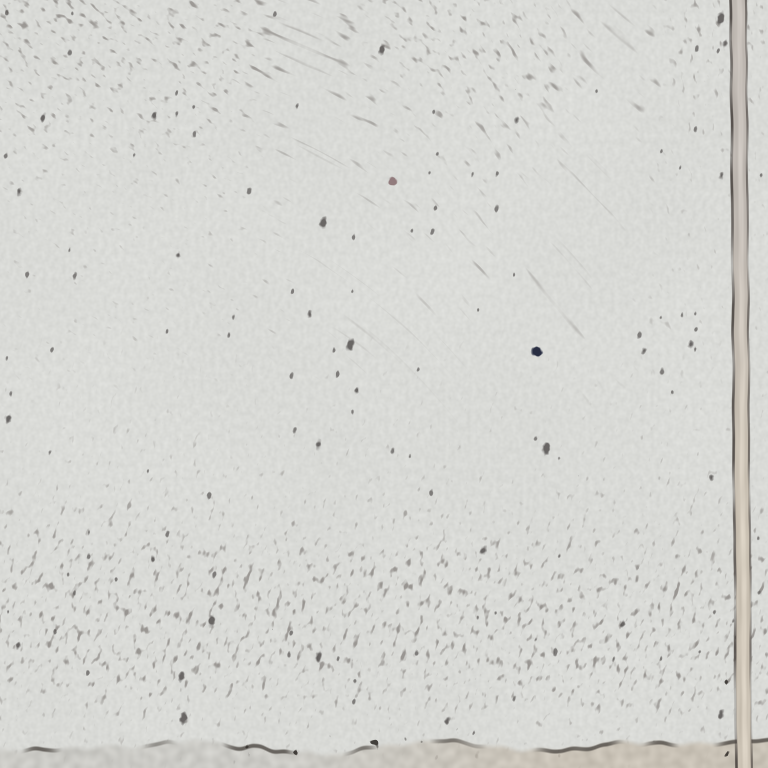
Give the GLSL for this texture, as a WebGL 1 fragment shader.

```glsl
precision highp float;
// Pale painted concrete: gradient-noise pits that lean differently in the upper
// and lower areas, scattered dark specks, a beige vertical joint at the right
// and a chipped, soiled edge along the bottom.
uniform vec2 u_resolution;

vec2 hash2(vec2 p) {
  vec3 q = fract(p.xyx * vec3(0.1031, 0.1030, 0.0973));
  q += dot(q, q.yzx + 33.33);
  return fract((q.xx + q.yz) * q.zy);
}

float cornerSlope(vec2 cell, vec2 offset) {
  float a = 6.2832 * hash2(cell).x;
  return dot(vec2(cos(a), sin(a)), offset);
}

float gradientNoise(vec2 p) {
  vec2 i = floor(p), f = fract(p);
  vec2 w = f * f * f * (f * (f * 6.0 - 15.0) + 10.0);
  vec2 e = vec2(1.0, 0.0);
  return mix(mix(cornerSlope(i, f), cornerSlope(i + e, f - e), w.x),
             mix(cornerSlope(i + e.yx, f - e.yx), cornerSlope(i + 1.0, f - 1.0), w.x), w.y);
}

// Elongated pits; the long axis is turned clockwise from vertical by lean.
float pits(vec2 p, float lean, float density) {
  float c = cos(lean), s = sin(lean);
  vec2 q = vec2(c * p.x - s * p.y, s * p.x + c * p.y) * vec2(125.0, 68.0) + 40.0;
  float n = gradientNoise(q) + 0.45 * gradientNoise(q * 1.9 + 17.0);
  float threshold = mix(0.40, 0.14, density);
  return smoothstep(threshold, threshold + 0.5, n) * mix(0.55, 1.0, density);
}

// Sparse irregular specks, one candidate kept inside each grid cell.
float specks(vec2 p, float cells, float chance) {
  vec2 g = p * cells, id = floor(g);
  vec2 r = hash2(id + 71.0), k = hash2(id + 153.0);
  vec2 d = fract(g) - mix(vec2(0.25), vec2(0.75), r);
  d.x += 0.3 * (k.x - 0.5) * d.y;
  float dist = length(d * vec2(1.3, 0.8)) + 0.06 * gradientNoise(p * 190.0);
  float radius = mix(0.06, 0.14, k.y * k.y);
  return (1.0 - smoothstep(radius - 0.05, radius + 0.05, dist)) * step(k.x, chance);
}

float spot(vec2 p, vec2 center, float radius) {
  float dist = length(p - center) + 0.003 * gradientNoise(p * 160.0);
  return 1.0 - smoothstep(radius - 0.0015, radius + 0.0015, dist);
}

float line(float dist, float halfWidth) {
  return 1.0 - smoothstep(halfWidth * 0.4, halfWidth * 1.6, abs(dist));
}

void main() {
  vec2 p = gl_FragCoord.xy / u_resolution;
  float cloud = gradientNoise(p * 4.0 + 9.0) + 0.5 * gradientNoise(p * 9.0 + 3.0);

  // Smooth paint with faint clouds and fine grain
  vec3 color = vec3(0.853, 0.857, 0.843) + 0.012 * cloud;
  color += 0.030 * gradientNoise(p * vec2(150.0, 105.0));
  color += 0.018 * gradientNoise(p * 235.0 + 50.0);

  // Pits are dense at the top left and in a band above the bottom edge
  float top = smoothstep(0.66, 0.98, p.y) * (1.0 - 0.45 * p.x);
  float low = (1.0 - smoothstep(0.22, 0.44, p.y)) * smoothstep(0.0, 0.14, p.y);
  float density = clamp(max(top, low) + 0.30 * cloud, 0.0, 1.0);
  float upperPits = pits(p, mix(-0.95, -0.15, smoothstep(0.3, 0.9, p.x)), density);
  float lowerPits = pits(p + 3.0, 0.32, density);
  float pit = mix(lowerPits, upperPits, smoothstep(0.42, 0.62, p.y));
  color = mix(color, vec3(0.50, 0.48, 0.465), 0.72 * pit);

  // Dark specks gather in loose clumps
  float clump = smoothstep(-0.1, 0.4, gradientNoise(p * 6.0 + 21.0));
  float speck = specks(p, 38.0, 0.03 + 0.14 * clump) * 0.65;
  speck = max(speck, specks(p + 5.0, 23.0, 0.05) * 0.8);
  color = mix(color, vec3(0.30, 0.285, 0.28), speck);
  color = mix(color, vec3(0.16, 0.18, 0.26), spot(p, vec2(0.699, 0.542), 0.0065));
  color = mix(color, vec3(0.50, 0.39, 0.40), 0.8 * spot(p, vec2(0.511, 0.764), 0.0055));

  // Soiled bottom margin with a broken crack
  float edge = 0.027 + 0.016 * gradientNoise(vec2(p.x * 7.0, 2.5))
             + 0.008 * gradientNoise(vec2(p.x * 33.0, 8.5));
  float margin = 1.0 - smoothstep(-0.004, 0.006, p.y - edge);
  vec3 soil = mix(vec3(0.78, 0.775, 0.755), vec3(0.77, 0.735, 0.68), smoothstep(0.3, 0.8, p.x));
  soil += 0.09 * gradientNoise(p * 75.0);
  color = mix(color, soil, 0.8 * margin);
  float broken = smoothstep(0.0, 0.3, gradientNoise(vec2(p.x * 13.0, 4.3)));
  color = mix(color, vec3(0.27, 0.25, 0.23), 0.75 * broken * line(p.y - edge, 0.0025));

  // Joint: beige strip, lighter ridge and ragged dark sides
  float joint = p.x - 0.969 + 0.007 * p.y + 0.0015 * gradientNoise(vec2(1.7, p.y * 22.0));
  float strip = 1.0 - smoothstep(0.0085, 0.0105, abs(joint));
  vec3 beige = mix(vec3(0.79, 0.755, 0.70), vec3(0.74, 0.715, 0.69), smoothstep(0.3, 0.8, p.y));
  beige += 0.05 * gradientNoise(p * vec2(180.0, 18.0)) + 0.06 * line(joint - 0.001, 0.003);
  color = mix(color, beige, strip);
  float wear = 0.5 + gradientNoise(vec2(6.3, p.y * 16.0));
  float sides = max(line(joint + 0.0105, 0.0017), 0.75 * line(joint - 0.0095, 0.0014));
  color = mix(color, vec3(0.29, 0.265, 0.25), clamp(wear + 0.15, 0.2, 0.9) * sides);

  // Chips broken out along the bottom crack and beside the joint
  float nearEdge = exp(-55.0 * abs(p.y - edge)) * 0.85;
  float nearJoint = exp(-60.0 * abs(joint + 0.022)) * (1.0 - smoothstep(0.05, 0.32, p.y));
  float chipNoise = gradientNoise(p * vec2(48.0, 40.0)) + 0.5 * gradientNoise(p * 105.0);
  float chipLimit = 0.86 - 0.52 * max(nearEdge, nearJoint);
  float chip = smoothstep(chipLimit, chipLimit + 0.14, chipNoise) * (1.0 - strip);
  color = mix(color, vec3(0.20, 0.185, 0.17), 0.9 * chip);

  gl_FragColor = vec4(clamp(color, 0.0, 1.0), 1.0);
}
```
